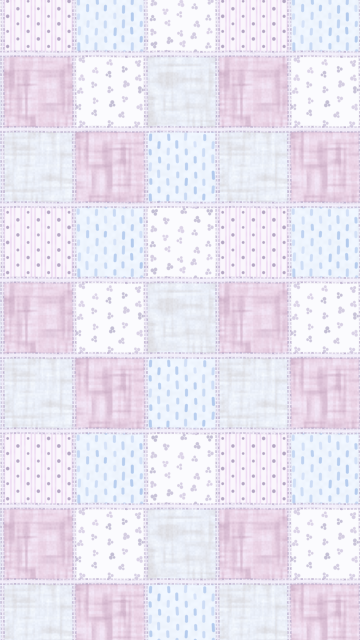
Give the GLSL for this pattern, as a Shadertoy shader.

```glsl
// Pastel patchwork quilt: a 3 x 3 block of square patches repeats over the canvas.
// Five fabrics (two woven plaids, sprigs, dotted stripes, dashes) are built from
// value noise and distance functions, then joined by wavering stitched seams.

const vec2 PATCH = vec2(0.1991, 0.2094);   // patch size in canvas widths
const vec2 OFFSET = vec2(0.007, 0.162);    // lower left corner of patch (0, 0)
const int FABRIC[9] = int[9](0, 1, 2, 3, 4, 1, 2, 0, 4);

float hash(vec2 p) {
    vec3 q = fract(vec3(p.xyx) * 0.1031);
    q += dot(q, q.yzx + 33.33);
    return fract((q.x + q.y) * q.z);
}

float noise(vec2 p) {
    vec2 i = floor(p), f = fract(p);
    f = f * f * (3.0 - 2.0 * f);
    return mix(mix(hash(i), hash(i + vec2(1, 0)), f.x),
               mix(hash(i + vec2(0, 1)), hash(i + vec2(1, 1)), f.x), f.y);
}

float cover(float d, float aa) { return 1.0 - smoothstep(-aa, aa, d); }

float capsule(vec2 p, float halfLength, float radius) {
    p.y -= clamp(p.y, -halfLength, halfLength);
    return length(p) - radius;
}

// Grid whose odd columns are shifted half a step; xy = offset from centre, zw = cell id
vec4 staggered(vec2 p, vec2 count) {
    vec2 g = p * count;
    g.y += 0.5 * mod(floor(g.x), 2.0);
    return vec4((fract(g) - 0.5) / count, floor(g));
}

// Strength of the slubby threads running up (x) and across (y)
vec2 threads(vec2 p, float count, float seed) {
    return vec2(noise(vec2(p.x * count, p.y * 3.0) + seed),
                noise(vec2(p.x * 3.0, p.y * count) + seed + 57.0));
}

vec3 plaid(vec2 p, vec3 base, vec3 dark, vec3 light, float seed) {
    vec2 fine = threads(p, 27.0, seed), broad = threads(p, 12.0, seed + 19.0);
    vec2 shade = smoothstep(0.45, 0.9, 0.6 * fine + 0.4 * broad);
    vec2 gap = smoothstep(0.5, 0.1, fine) * 1.0;
    vec3 col = mix(base, light, 0.45 * (gap.x + gap.y));
    col = mix(col, dark, min(0.75 * (shade.x + shade.y), 1.0));
    return col + 0.03 * (noise(p * 45.0 + seed) - 0.5);
}

vec3 sprigs(vec2 p, float seed, float aa) {
    vec4 s = staggered(p, vec2(5.0));
    vec2 id = s.zw + seed;
    vec2 q = s.xy - 0.07 * (vec2(hash(id), hash(id + 31.0)) - 0.5);
    float turn = 6.2832 * hash(id + 7.0);
    float d = 1.0;
    for (int i = 0; i < 3; i++) {
        float a = turn + 2.094 * float(i);
        float r = mix(0.017, 0.027, hash(id + float(i) * 5.0));
        d = min(d, length(q - 0.026 * vec2(cos(a), sin(a))) - r);
    }
    vec3 ink = mix(vec3(0.72, 0.70, 0.80), vec3(0.85, 0.81, 0.90), hash(id + 3.0));
    return mix(vec3(0.985, 0.985, 0.995), ink, 0.85 * cover(d, aa));
}

vec3 dottedStripes(vec2 p, float seed, float aa) {
    vec4 s = staggered(p, vec2(7.0, 5.0));
    float line = abs(abs(s.x) - 0.046) - 0.011;
    float fade = mix(0.6, 1.0, noise(p * vec2(7.0, 18.0) + seed));
    vec3 col = mix(vec3(0.98, 0.965, 0.99), vec3(0.93, 0.85, 0.95), fade * cover(line, aa));
    float dotSize = mix(0.017, 0.025, hash(s.zw + seed));
    return mix(col, vec3(0.66, 0.60, 0.73), 0.85 * cover(length(s.xy) - dotSize, aa));
}

vec3 dashes(vec2 p, float seed, float aa) {
    vec4 s = staggered(p, vec2(8.0, 5.0));
    vec2 id = s.zw + seed;
    vec2 q = s.xy - 0.02 * (vec2(hash(id), hash(id + 11.0)) - 0.5);
    q.x += 0.15 * q.y * (hash(id + 23.0) - 0.5);
    float d = capsule(q, mix(0.02, 0.04, hash(id + 5.0)), 0.021);
    vec3 ink = mix(vec3(0.67, 0.77, 0.92), vec3(0.83, 0.88, 0.97), hash(id + 17.0));
    vec3 cloth = vec3(0.935, 0.96, 0.995) + 0.025 * (noise(p * 20.0 + seed) - 0.5);
    return mix(cloth, ink, 0.9 * cover(d, aa));
}

vec3 fabric(int kind, vec2 p, float seed, float aa) {
    if (kind == 0) return plaid(p, vec3(0.92, 0.83, 0.90), vec3(0.83, 0.72, 0.81),
                                vec3(0.95, 0.91, 0.97), seed);
    if (kind == 1) return sprigs(p, seed, aa);
    if (kind == 2) return plaid(p, vec3(0.92, 0.94, 0.98), vec3(0.875, 0.875, 0.895),
                                vec3(0.96, 0.975, 0.99), seed);
    if (kind == 3) return dottedStripes(p, seed, aa);
    return dashes(p, seed, aa);
}

// Pale seam band with a row of short stitches along each edge
vec3 seam(vec3 col, float across, float along, float width, float aa) {
    across += 0.012 * (noise(vec2(along * 6.0, 3.0)) - 0.5);
    col = mix(col, vec3(0.955, 0.94, 0.985), 0.9 * cover(abs(across) - width, aa));
    float id = floor(along * 20.0) + 40.0 * step(0.0, across);
    float gap = (abs(fract(along * 20.0) - 0.5) - 0.32) / 20.0;
    float stitch = max(abs(abs(across) - width) - 0.011, gap);
    return mix(col, vec3(0.73, 0.68, 0.80), mix(0.35, 0.9, hash(vec2(id, 9.0))) * cover(stitch, aa));
}

void mainImage(out vec4 fragColor, in vec2 fragCoord) {
    vec2 grid = (fragCoord / iResolution.x - OFFSET) / PATCH;
    float aa = 0.75 / (PATCH.x * iResolution.x);
    vec2 p = fract(grid);
    ivec2 block = ivec2(mod(floor(grid), 3.0));
    int index = block.x + 3 * block.y;
    vec3 col = fabric(FABRIC[index], p, 13.0 * float(index + 1), aa);

    // Signed distance to the nearest patch edges
    vec2 edge = p - step(0.5, p);
    col = seam(col, edge.x, p.y, 0.018, aa);
    col = seam(col, edge.y, p.x, 0.032, aa);
    fragColor = vec4(clamp(col, 0.0, 1.0), 1.0);
}
```
